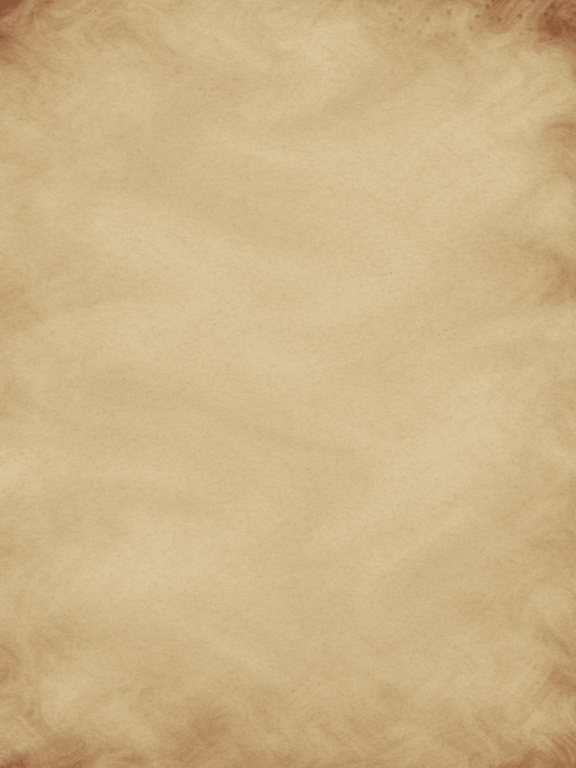
Write a Shadertoy shader that draws this texture.

```glsl
// Aged parchment: soft horizontal mottling, fine fibre grain and rusty worn edges.

const vec3 PALE_CREAM = vec3(0.855, 0.770, 0.612);
const vec3 WARM_TAN   = vec3(0.780, 0.675, 0.497);
const vec3 OLD_BROWN  = vec3(0.670, 0.500, 0.340);
const vec3 RUST       = vec3(0.560, 0.350, 0.230);

vec2 hash2(vec2 cell) {
    vec3 h = fract(cell.xyx * vec3(0.1031, 0.1030, 0.0973));
    h += dot(h, h.yzx + 33.33);
    return fract((h.xx + h.yz) * h.zy);
}

// Cellular noise: x = distance to the nearest point, y = random id of its cell.
vec2 cellular(vec2 p) {
    vec2 base = floor(p);
    vec2 nearest = vec2(9.0, 0.0);
    for (int j = -1; j <= 1; j++) {
        for (int i = -1; i <= 1; i++) {
            vec2 cell = base + vec2(i, j);
            float d = length(cell + hash2(cell) - p);
            if (d < nearest.x) nearest = vec2(d, hash2(cell + 71.0).x);
        }
    }
    return nearest;
}

// Layered, rotated and warped sines, roughly within -1..1.
float clouds(vec2 p, float roughness) {
    mat2 turn = mat2(0.80, 0.60, -0.60, 0.80);
    float sum = 0.0;
    float amplitude = 0.5;
    for (int i = 0; i < 6; i++) {
        p += 0.7 * sin(p.yx * 1.3 + float(i) * 2.1);
        sum += amplitude * sin(p.x) * cos(p.y);
        p = turn * p * 1.8 + 4.7;
        amplitude *= roughness;
    }
    return sum;
}

// Fine paper tooth, made of two sizes of flattened cells.
float paperGrain(vec2 p) {
    vec2 bent = p + 0.004 * sin(p.yx * 55.0);
    float fine = cellular(bent * vec2(210.0, 290.0)).x;
    float fibre = cellular(bent * vec2(75.0, 150.0) + 19.0).x;
    return 0.65 * fine + 0.35 * fibre - 0.46;
}

// Wear towards the borders, strongest in the corners.
float edgeWear(vec2 uv, float unevenness) {
    vec2 q = abs(uv - 0.5) * 2.0;
    float sides = 0.24 * pow(q.x, 4.0) * mix(0.8, 1.25, uv.x);
    float ends = 0.36 * pow(q.y, 5.0);
    float corners = 0.48 * pow(q.x, 4.0) * pow(q.y, 6.0);
    return (sides + ends + corners) * (1.0 + unevenness);
}

// Scattered round flecks; density is the share of cells that hold one.
float flecks(vec2 p, float scale, float density, float radius) {
    vec2 cell = cellular(p * scale);
    float soft = 0.7 * scale / iResolution.y;
    float dotMask = 1.0 - smoothstep(radius - soft, radius + soft, cell.x);
    return dotMask * step(1.0 - density, cell.y);
}

// Colour ramp from fresh (0) to heavily aged (1 and above).
vec3 agedColor(float age) {
    vec3 color = mix(PALE_CREAM, WARM_TAN, clamp(age / 0.40, 0.0, 1.0));
    color = mix(color, OLD_BROWN, clamp((age - 0.40) / 0.60, 0.0, 1.0));
    return mix(color, RUST, clamp((age - 1.0) / 0.60, 0.0, 1.0));
}

void mainImage(out vec4 fragColor, in vec2 fragCoord) {
    vec2 uv = fragCoord / iResolution.xy;
    vec2 p = fragCoord / iResolution.y;
    float sideMask = pow(abs(uv.x - 0.5) * 2.0, 3.0);

    // Broad stains, small blotches and upright streaks near the sides.
    float stains = clouds(p * vec2(9.0, 17.0) + 2.3, 0.58);
    float blotches = clouds(p * vec2(34.0, 38.0) + 8.1, 0.72);
    float streaks = clouds(p * vec2(38.0, 8.0) + 5.4, 0.60);
    float wear = edgeWear(uv, 0.6 * stains + 0.4 * blotches);

    float age = 0.125 + wear;
    age += 0.17 * stains + 0.10 * streaks * sideMask;
    age += blotches * (0.03 + 0.22 * wear);
    age += 0.13 * smoothstep(0.40, 0.0, uv.y);
    age += 0.28 * paperGrain(p);

    // Sparse dark flecks everywhere, rusty foxing along the upper right border.
    float foxing = smoothstep(0.93, 1.0, uv.y) * smoothstep(0.55, 0.80, uv.x);
    age += 0.28 * flecks(p, 48.0, 0.03, 0.06);
    age += 0.40 * foxing * flecks(p + 3.0, 85.0, 0.30, 0.28);

    fragColor = vec4(agedColor(max(age, 0.0)), 1.0);
}
```
